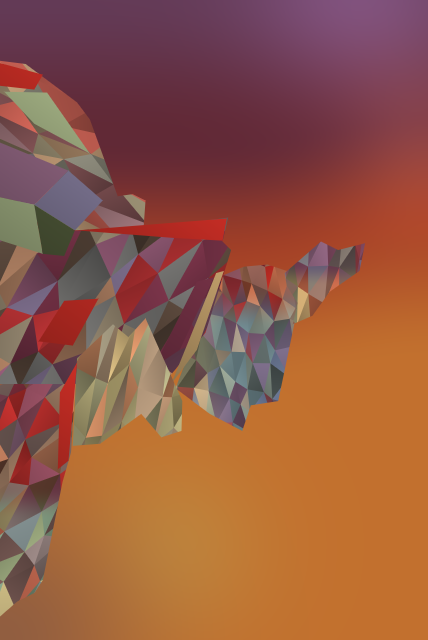
Give the GLSL for this background, as a Shadertoy shader.

```glsl
// Faceted low-poly sculpture reaching from the left over a violet-to-amber sky.
#define JITTER 0.55      // how far mesh corners wander, in cells
#define SHADE_RANGE 0.42 // brightness spread between facets
#define SHEEN 0.22       // gradient inside each facet
#define CANVAS vec2(100.0, 150.0)

const vec3 RED = vec3(0.70, 0.16, 0.13), SAGE = vec3(0.58, 0.63, 0.47);
const vec3 PLUM = vec3(0.40, 0.17, 0.24), MAUVE = vec3(0.47, 0.33, 0.42);
const vec3 SLATE = vec3(0.40, 0.45, 0.56), OLIVE = vec3(0.25, 0.28, 0.18);
const vec3 TAN = vec3(0.74, 0.61, 0.41), TEAL = vec3(0.38, 0.50, 0.45);
const vec3 PALETTE[8] = vec3[8](RED, SAGE, PLUM, MAUVE, SLATE, OLIVE, TAN, TEAL);

// Shared state: canvas position, pixel width, painted colour
vec2 p;
float px;
vec3 col;

float hash(vec2 c) {
  vec3 q = fract(c.xyx * vec3(0.1031, 0.1030, 0.0973));
  q += dot(q, q.yzx + 33.33);
  return fract((q.x + q.y) * q.z);
}

// Signed distance to a line, positive on its left
float edge(vec2 a, vec2 b) {
  vec2 e = normalize(b - a), w = p - a;
  return e.x * w.y - e.y * w.x;
}

float coverage(float inside) { return clamp(0.5 + inside / px, 0.0, 1.0); }

vec2 point(vec4 v[5], int i) {
  vec4 pair = v[i / 2];
  return i % 2 == 0 ? pair.xy : pair.zw;
}

// Signed distance to a ten-sided outline, positive inside
float outline(vec4 v[5]) {
  float d = 1e6, s = -1.0;
  vec2 b = point(v, 9);
  for (int i = 0; i < 10; i++) {
    vec2 a = point(v, i), e = b - a, w = p - a;
    vec2 r = w - e * clamp(dot(w, e) / dot(e, e), 0.0, 1.0);
    d = min(d, dot(r, r));
    bvec3 c = bvec3(p.y >= a.y, p.y < b.y, e.x * w.y > e.y * w.x);
    if (all(c) || all(not(c))) s = -s;
    b = a;
  }
  return s * sqrt(d);
}

// Corner of the jittered mesh, in canvas units
vec2 corner(vec2 cell, mat2 turn, vec2 size) {
  vec2 wander = vec2(hash(cell + size), hash(cell + size + 57.0)) - 0.5;
  return turn * (size * (cell + JITTER * wander));
}

// Triangle mesh; style = angle, cell width, cell height, tint amount
vec3 facets(vec4 style, vec3 tint) {
  float co = cos(style.x), si = sin(style.x);
  mat2 turn = mat2(co, si, -si, co);
  vec2 size = style.yz, home = floor((p * turn) / size);
  vec4 sum = vec4(tint, 1.0) * 0.001;
  for (int k = 0; k < 9; k++) {
    vec2 cell = home + vec2(k % 3, k / 3) - 1.0;
    vec2 a = corner(cell, turn, size), c = corner(cell + 1.0, turn, size);
    for (int t = 0; t < 2; t++) {
      vec2 b = corner(cell + vec2(1 - t, t), turn, size);
      float flip = 1.0 - 2.0 * float(t);
      float inside = min(min(edge(a, b) * flip, edge(b, c) * flip), edge(c, a) * flip);
      vec2 seed = cell + size * 3.0 + float(t) * 71.0;
      vec3 tone = mix(PALETTE[int(hash(seed) * 8.0)], tint, style.w);
      vec2 slope = vec2(hash(seed + 13.0), hash(seed + 29.0)) - 0.5;
      float light = 0.97 + SHADE_RANGE * (hash(seed + 41.0) - 0.5);
      light += SHEEN * dot(slope, p - (a + b + c) / 3.0) / min(size.x, size.y);
      sum += vec4(tone * light, 1.0) * coverage(inside);
    }
  }
  return sum.rgb / sum.a;
}

void part(vec4 v[5], vec4 style, vec3 tint) {
  float cover = coverage(outline(v));
  if (cover > 0.0) col = mix(col, facets(style, tint), cover);
}

// One flat plane; two counter-clockwise corners in each vector
void plane(vec4 m, vec4 n, vec3 tone) {
  float inside = min(min(edge(m.xy, m.zw), edge(m.zw, n.xy)), min(edge(n.xy, n.zw), edge(n.zw, m.xy)));
  vec2 centre = (m.xy + m.zw + n.xy + n.zw) / 4.0;
  float light = 1.0 + 0.01 * dot(p - centre, vec2(0.6, 0.8));
  col = mix(col, tone * light, coverage(inside));
}

float glow(vec2 centre, float radius) {
  vec2 d = (p - centre) / radius;
  return exp(-dot(d, d));
}

vec3 sky() {
  float y = p.y - 7.0 * smoothstep(50.0, 100.0, p.x);
  vec3 c = mix(vec3(0.76, 0.44, 0.18), vec3(0.64, 0.25, 0.15), smoothstep(58.0, 94.0, y));
  c = mix(c, vec3(0.38, 0.16, 0.21), smoothstep(88.0, 117.0, y));
  c = mix(c, vec3(0.39, 0.23, 0.34), smoothstep(118.0, 152.0, p.y));
  c += vec3(0.11, 0.09, 0.15) * glow(vec2(83, 150), 25.0);
  c += vec3(0.13, 0.08, 0.05) * glow(vec2(100, 117), 20.0);
  c += vec3(0.0, 0.08, 0.05) * glow(vec2(40, 22), 22.0);
  return mix(c, vec3(0.52, 0.35, 0.27), 0.8 * glow(vec2(0), 32.0));
}

void mainImage(out vec4 fragColor, in vec2 fragCoord) {
  p = fragCoord / iResolution.xy * CANVAS;
  px = CANVAS.y / iResolution.y;
  col = sky();
  // Shell and raised wing
  vec3 shell = mix(mix(SLATE, TAN, 0.6 * smoothstep(56.0, 44.0, p.x)), RED, smoothstep(73.0, 83.0, p.y));
  part(vec4[5](vec4(51, 85, 57, 87.5), vec4(62.5, 88, 67, 86.5), vec4(70, 80, 65, 56), vec4(58.6, 55, 56.6, 49), vec4(49, 53, 41, 59)), vec4(1.2, 5.5, 3.6, 0.45), shell);
  part(vec4[5](vec4(66.5, 86, 75, 93.4), vec4(79, 91.4, 85.3, 93), vec4(84, 86.5, 77, 81.6), vec4(73, 76, 68.4, 74), vec4(69.5, 79, 67, 83)), vec4(1.1, 7, 3.5, 0.5), mix(TAN, MAUVE, smoothstep(83.0, 88.0, p.y)));
  // Lower body, crown and torso
  part(vec4[5](vec4(-2, 72, 10, 70), vec4(18, 66, 16.6, 44), vec4(14.6, 37, 10, 14), vec4(8, 11, 4, 9), vec4(0, 5.5, -2, 4)), vec4(0.6, 8, 5, 0.4), mix(SAGE, mix(RED, PLUM, 0.5), smoothstep(28.0, 36.0, p.y)));
  part(vec4[5](vec4(-2, 136, 6, 135), vec4(18, 126, 21, 122), vec4(27.5, 104, 31, 104.5), vec4(34, 103, 33.5, 96), vec4(20, 92, -2, 88)), vec4(2.2, 10, 6, 0.5), mix(MAUVE, TAN, 0.5));
  part(vec4[5](vec4(-2, 97, 18, 96), vec4(42, 97.5, 53.3, 99), vec4(52, 93.4, 54, 91.4), vec4(48, 72, 39, 61), vec4(17, 60, -2, 60)), vec4(0.55, 11, 6, 0.35), PLUM);
  // Broad planes
  plane(vec4(-1, 135.5, -1, 130), vec4(8, 129, 10, 132.5), RED);
  plane(vec4(1, 128.5, 8, 121), vec4(21, 114, 11, 128.3), SAGE);
  plane(vec4(-1, 117, -1, 104), vec4(8, 102, 16, 110), MAUVE);
  plane(vec4(8, 102, 17.5, 96), vec4(24, 103, 16, 110), mix(SLATE, MAUVE, 0.4));
  plane(vec4(-1, 104, -1, 94), vec4(10, 90.5, 8, 102), SAGE * 0.85);
  plane(vec4(8, 102, 10, 90.5), vec4(15, 90, 17.5, 96), OLIVE);
  plane(vec4(18, 96, 41, 94.2), vec4(52, 93.6, 53, 98.8), RED);
  plane(vec4(9, 70, 17, 69), vec4(23, 80, 15, 79.5), RED * 0.9);
  plane(vec4(36, 64, 42, 68), vec4(50, 85, 46, 84), PLUM);
  plane(vec4(40, 60, 46, 68), vec4(52.3, 86.5, 50.5, 86), TAN * 0.9);
  // Pale hanging shards and a red blade
  part(vec4[5](vec4(18, 66, 26.4, 74), vec4(30, 71, 34, 75.4), vec4(42.6, 56, 42.4, 49), vec4(37.7, 47.5, 33, 53), vec4(23.4, 46, 17, 45.5)), vec4(-0.15, 4, 13, 0.68), mix(TAN, SAGE, 0.3));
  plane(vec4(13.5, 40, 16, 42), vec4(18, 65, 14, 58), RED);
  fragColor = vec4(col, 1.0);
}
```
